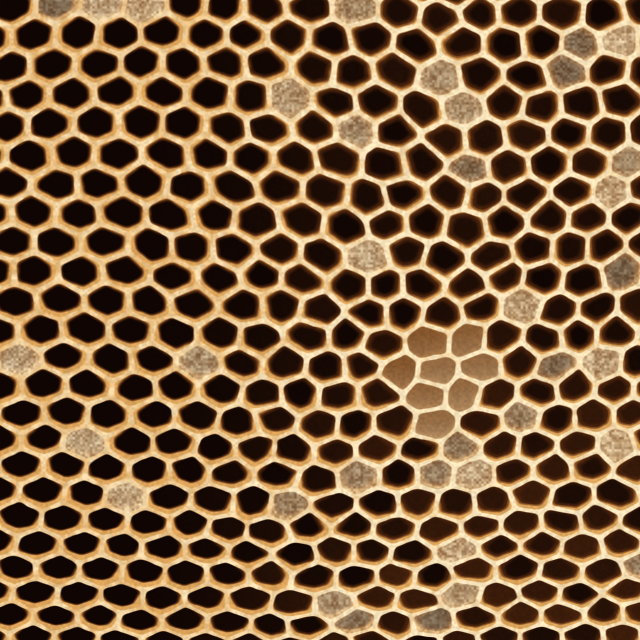
A Shadertoy shader for this texture:

```glsl
// Draws a weathered honeycomb: amber walls, dark cells, wax caps and a filled brood patch.

const vec2 GRID = vec2(14.2, 21.3);      // columns and rows before compression
const vec2 SQUEEZE = vec2(1.1, 1.9);     // extra columns at right, rows at bottom
const vec2 ORIGIN = vec2(0.32, 0.33);    // offset of the first cell
const float ROW_HEIGHT = 0.82;           // row spacing relative to column spacing
const float JITTER = 0.24;               // irregularity of cell centres
const float ROUNDING = 28.0;             // higher gives sharper cell corners
const float CAP_CHANCE = 0.11;           // share of wax-capped cells at the right
const vec2 BROOD_CENTRE = vec2(0.70, 0.43);
const float BROOD_RADIUS = 0.075;
const vec2 WAX_PATCH = vec2(0.18, 0.99);

const vec3 CREAM = vec3(0.98, 0.90, 0.74);
const vec3 AMBER = vec3(0.86, 0.64, 0.35);
const vec3 TAN = vec3(0.72, 0.58, 0.42);
const vec3 BROWN = vec3(0.53, 0.32, 0.14);
const vec3 UMBER = vec3(0.29, 0.14, 0.05);
const vec3 HOLLOW = vec3(0.06, 0.02, 0.01);

float hash(vec2 p) {
    return fract(sin(dot(p, vec2(127.1, 311.7))) * 43758.5453);
}

float noise(vec2 p) {
    vec2 i = floor(p), f = fract(p);
    f = f * f * (3.0 - 2.0 * f);
    return mix(mix(hash(i), hash(i + vec2(1, 0)), f.x),
               mix(hash(i + vec2(0, 1)), hash(i + vec2(1, 1)), f.x), f.y);
}

// Jittered centre of a cell in comb space (y points down)
vec2 cellCentre(vec2 id) {
    vec2 shift = vec2(hash(id + 3.7), hash(id + 19.3)) - 0.5;
    float wild = JITTER * mix(0.7, 1.3, smoothstep(2.0, 7.0, id.x));
    vec2 c = vec2(id.x + 0.5 * mod(id.y, 2.0) + ORIGIN.x, id.y * ROW_HEIGHT);
    return c + shift * wild;
}

// Canvas position to comb space, with denser rows towards the bottom
vec2 toComb(vec2 uv) {
    float t = 1.0 - uv.y;
    float col = GRID.x * uv.x + SQUEEZE.x * uv.x * uv.x;
    float row = GRID.y * t + SQUEEZE.y * t * t * t * t - ORIGIN.y;
    vec2 bend = vec2(sin(t * 7.0 + uv.x * 3.0), sin(uv.x * 6.0 + t * 2.0));
    return vec2(col, row * ROW_HEIGHT) + 0.16 * bend;
}

// Nearest cell by centre distance
vec2 nearestCell(vec2 p) {
    float row = floor(p.y / ROW_HEIGHT + 0.5);
    float best = 1e3;
    vec2 found = vec2(0);
    for (float j = -1.0; j <= 1.0; j++) {
        float y = row + j;
        float x = floor(p.x - ORIGIN.x - 0.5 * mod(y, 2.0) + 0.5);
        for (float i = -1.0; i <= 1.0; i++) {
            vec2 id = vec2(x + i, y);
            float d = distance(p, cellCentre(id));
            if (d < best) { best = d; found = id; }
        }
    }
    return found;
}

// Distance to the rounded cell border: smooth minimum over all bisectors
float borderDistance(vec2 p, vec2 id) {
    vec2 a = cellCentre(id);
    float sum = 0.0;
    for (float j = -2.0; j <= 2.0; j++)
        for (float i = -2.0; i <= 2.0; i++) {
            if (i == 0.0 && j == 0.0) continue;
            vec2 b = cellCentre(id + vec2(i, j));
            sum += exp(-ROUNDING * dot(0.5 * (a + b) - p, normalize(b - a)));
        }
    return -log(sum) / ROUNDING;
}

void mainImage(out vec4 fragColor, in vec2 fragCoord) {
    vec2 uv = fragCoord / iResolution.xy;
    float px = GRID.x / iResolution.x;
    vec2 p = toComb(uv);
    vec2 id = nearestCell(p);
    vec2 q = p - cellCentre(id);
    float d = borderDistance(p, id);
    float seed = hash(id + 41.0);

    // Walls are broad at the left, thin at the right; view tilts downwards
    float right = smoothstep(0.2, 0.7, uv.x);
    float low = smoothstep(0.3, 1.0, 1.0 - uv.y);
    float grain = noise(uv * 90.0), fine = noise(uv * 260.0);
    vec2 tilt = vec2(0.25 * (hash(id + 7.0) - 0.5), mix(0.08, 0.36, low));
    float depth = d - dot(q, tilt) + 0.025 * (grain - 0.5);

    // Cell interior, from lit wall to shadow
    vec3 hollow = mix(HOLLOW, UMBER, right * seed * (0.35 + 0.5 * low));
    vec3 color = mix(AMBER, BROWN, smoothstep(mix(0.06, 0.02, right), mix(0.15, 0.09, right), depth));
    color = mix(color, UMBER, smoothstep(0.08, mix(0.16, 0.14, right), depth));
    color = mix(color, hollow, smoothstep(0.12, mix(0.19, 0.27, right), depth));

    // Filled brood cells and speckled wax caps
    vec2 place = vec2(id.x + 0.8, id.y + ORIGIN.y) / (GRID + SQUEEZE * vec2(1.0, 0.4));
    place.y = 1.0 - place.y;
    float brood = step(length((place - BROOD_CENTRE) * vec2(1.0, 0.8)), BROOD_RADIUS);
    float chance = CAP_CHANCE * smoothstep(0.35, 0.75, place.x);
    chance += 0.8 * step(distance(place, WAX_PATCH), 0.07);
    float cap = step(hash(id + 83.0), chance) * (1.0 - brood);
    vec3 broodColor = mix(BROWN, TAN, 0.55 * seed + 0.35 * smoothstep(-0.4, 0.4, q.y));
    vec3 waxColor = mix(mix(BROWN, TAN, 0.6), CREAM, 0.6 * fine + 0.5 * grain - 0.1);
    color = mix(color, broodColor, 0.9 * brood);
    color = mix(color, waxColor, cap * mix(0.55, 1.0, seed));

    // Pale ridge on top of the walls, worn unevenly
    float ridge = mix(0.045, 0.048, right) + 0.03 * (grain - 0.5);
    float rim = 1.0 - smoothstep(ridge - px * 0.7, ridge + px * 0.7 + 0.025, d);
    vec3 ridgeColor = mix(AMBER, CREAM, clamp(0.45 + 0.4 * right + 0.6 * (grain - 0.3), 0.0, 1.0));
    color = mix(color, ridgeColor, rim);
    fragColor = vec4(color * (0.93 + 0.14 * fine), 1.0);
}
```
